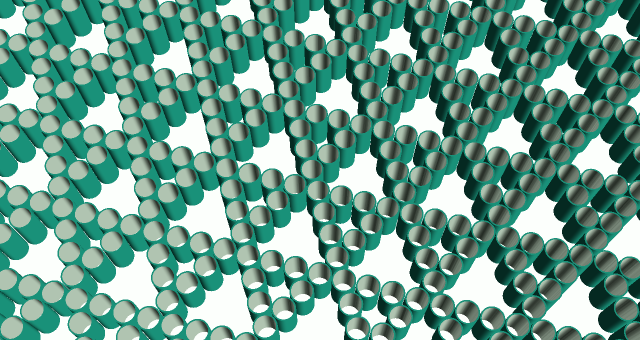
Reproduce this pattern procedurally as a Shadertoy shader.

```glsl
// Open tubes stand on a triangular lattice, seen from above in perspective.
// Rows, columns and one diagonal family of the lattice are filled, leaving gaps.
// Each ray is solved exactly against the few tubes near it; the nearest hit wins.

const float TUBE_LENGTH = 2.0;
const float OUTER_RADIUS = 0.49;
const float INNER_RADIUS = 0.43;
const float CAMERA_HEIGHT = 31.71;
const float FOCAL_LENGTH = 2.417;   // in canvas heights
const float CAMERA_TILT = 0.416;    // radians away from straight down
const vec2 LATTICE_ORIGIN = vec2(-2.91, 10.25);
const vec2 ROW_STEP = vec2(0.9659, -0.2588);
const vec2 COLUMN_STEP = vec2(0.2588, -0.9659);
const vec2 LIGHT_DIRECTION = vec2(0.85, -0.53);
const vec2 LINING_LIGHT = vec2(0.92, -0.39);

const vec3 BACKGROUND = vec3(0.99, 1.0, 0.99);
const vec3 TEAL = vec3(0.10, 0.57, 0.475);
const vec3 TEAL_SHADE = vec3(0.02, 0.16, 0.13);
const vec3 LINING = vec3(0.69, 0.77, 0.695);
const vec3 LINING_SHADE = vec3(0.17, 0.20, 0.17);

float hash(vec2 p) {
    vec3 q = fract(vec3(p.xyx) * 0.1031);
    q += dot(q, q.yzx + 33.33);
    return fract((q.x + q.y) * q.z);
}

vec2 latticeToPlane(vec2 cell) {
    return LATTICE_ORIGIN + cell.x * ROW_STEP + cell.y * COLUMN_STEP;
}

vec2 planeToLattice(vec2 p) {
    return inverse(mat2(ROW_STEP, COLUMN_STEP)) * (p - LATTICE_ORIGIN);
}

bool hasTube(vec2 cell) {
    vec2 m = mod(cell, 4.0);
    return m.x < 0.5 || m.y < 0.5 || abs(m.x + m.y - 3.0) < 0.5;
}

// Depths at which the path p + slope * depth crosses a circle at the origin.
vec2 circleCrossings(vec2 p, vec2 slope, float radius) {
    float a = dot(slope, slope);
    float b = dot(p, slope);
    float disc = b * b - a * (dot(p, p) - radius * radius);
    if (disc < 0.0) return vec2(1e5);
    return (vec2(-1.0, 1.0) * sqrt(disc) - b) / a;
}

vec3 shadeOutside(vec2 normal) {
    float light = smoothstep(-0.2, 0.75, dot(normal, LIGHT_DIRECTION));
    return mix(TEAL_SHADE, TEAL, light);
}

// The lining has a dark band, a weaker bounce beyond it, and faint streaks.
vec3 shadeInside(vec2 normal, vec2 cell) {
    float facing = dot(normal, LINING_LIGHT);
    float direct = smoothstep(-0.15, 0.7, facing);
    float bounce = 0.55 * smoothstep(0.1, 0.85, -facing);
    float streak = hash(cell + floor(atan(normal.y, normal.x) * 9.0) * 7.0);
    float light = direct + bounce + 0.12 * (streak - 0.5) * (1.0 - direct);
    return mix(LINING_SHADE, LINING, light);
}

// Tests one tube; colour and nearest depth change when it is hit first.
void traceTube(vec2 cell, vec2 entry, vec2 slope, inout float nearest, inout vec3 colour) {
    vec2 p = entry - latticeToPlane(cell);
    float r = length(p);
    if (r < INNER_RADIUS) {
        float depth = circleCrossings(p, slope, INNER_RADIUS).y;
        if (depth < nearest) {
            nearest = depth;
            colour = shadeInside(-normalize(p + slope * depth), cell);
        }
    } else if (r < OUTER_RADIUS) {
        nearest = 0.0;
        colour = TEAL;
    } else {
        float depth = circleCrossings(p, slope, OUTER_RADIUS).x;
        if (depth > 0.0 && depth < nearest) {
            nearest = depth;
            colour = shadeOutside(normalize(p + slope * depth));
        }
    }
}

vec3 renderTubes(vec2 screen) {
    // Camera ray, expressed as horizontal travel per unit of depth
    float c = cos(CAMERA_TILT);
    float s = sin(CAMERA_TILT);
    float forward = screen.y * c + FOCAL_LENGTH * s;
    float down = FOCAL_LENGTH * c - screen.y * s;
    vec2 slope = vec2(screen.x, forward) / down;
    vec2 entry = slope * CAMERA_HEIGHT;

    // Tubes around the middle of the ray's path through the layer
    vec2 middle = round(planeToLattice(entry + slope * TUBE_LENGTH * 0.5));
    float nearest = TUBE_LENGTH;
    vec3 colour = BACKGROUND;
    for (int j = -2; j <= 2; j++) {
        for (int i = -2; i <= 2; i++) {
            vec2 cell = middle + vec2(i, j);
            if (hasTube(cell)) traceTube(cell, entry, slope, nearest, colour);
        }
    }
    return colour;
}

void mainImage(out vec4 fragColor, in vec2 fragCoord) {
    // Four samples per pixel smooth the edges
    vec3 sum = vec3(0.0);
    for (int k = 0; k < 4; k++) {
        vec2 offset = vec2(k % 2, k / 2) * 0.5 - 0.25;
        sum += renderTubes((fragCoord + offset - 0.5 * iResolution.xy) / iResolution.y);
    }
    fragColor = vec4(sum * 0.25, 1.0);
}
```
